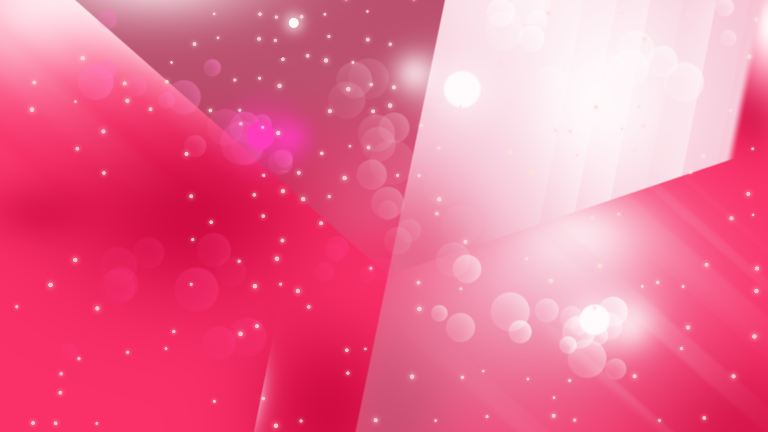
Give the GLSL for this background, as a WebGL 1 fragment shader.

```glsl
precision highp float;
uniform vec2 u_resolution;

// Positions use canvas height as the unit
const vec2 HUB = vec2(0.898, 0.363);
const vec2 CROWN = vec2(1.03, 1.0);
const vec2 DIAGONAL_TOP = vec2(0.174, 1.0);
const vec2 PANEL_CORNER = vec2(1.69, 0.63);
const vec2 PANEL_TOP = vec2(1.765, 1.0);
const vec3 HOT_PINK = vec3(0.98, 0.19, 0.41);
const vec3 CRIMSON = vec3(0.81, 0.04, 0.25);
const vec3 MAUVE = vec3(0.73, 0.31, 0.43);
const vec3 ROSE = vec3(0.91, 0.40, 0.55);
const vec3 BLUSH = vec3(0.96, 0.73, 0.81);
const vec3 MAGENTA = vec3(1.0, 0.24, 0.73);
const vec3 WHITE = vec3(1.0, 0.985, 0.99);
const float DOT_CELL = 0.052;

float hash(float n) { return fract(sin(n * 12.9898) * 43758.545); }
float hash2(vec2 p) { return hash(dot(p, vec2(1.0, 7.313)) + 3.1); }

float noise(float x) {
  float f = fract(x);
  return mix(hash(floor(x)), hash(floor(x) + 1.0), f * f * (3.0 - 2.0 * f));
}

float glow(vec2 p, vec2 center, vec2 radius) {
  vec2 d = (p - center) / radius;
  return exp(-dot(d, d));
}

// Signed distance to a line, positive on its left
float side(vec2 p, vec2 a, vec2 b) {
  vec2 n = normalize(b - a);
  return n.x * (p.y - a.y) - n.y * (p.x - a.x);
}

float edge(float d) {
  float w = 1.2 / u_resolution.y;
  return smoothstep(-w, w, d);
}

// Left half: crimson field, mauve sky and a diagonal light beam
vec3 leftField(vec2 p, float diagonal) {
  vec3 low = mix(HOT_PINK, CRIMSON, 0.95 * glow(p, vec2(0.44, 0.50), vec2(0.28, 0.20)));
  low = mix(low, CRIMSON, 0.95 * glow(p, vec2(0.76, 0.04), vec2(0.17, 0.22)));
  low = mix(low, CRIMSON, 0.6 * glow(p, vec2(0.10, 0.51), vec2(0.13, 0.07)));
  float streak = noise(diagonal * 26.0 + 4.0);
  low = mix(low, BLUSH, 0.25 * streak * smoothstep(0.45, 1.0, p.y));
  low = mix(low, WHITE, 0.85 * glow(p, vec2(0.08, 1.0), vec2(0.25, 0.18)));
  float fade = smoothstep(0.58, 1.0, p.y);
  low = mix(low, WHITE, 0.65 * fade * exp(-abs(diagonal) * 18.0));
  float slant = p.x - 0.60 - 0.2 * (p.y - 0.06);
  low = mix(low, BLUSH, 0.7 * edge(slant) * exp(-max(slant, 0.0) * 60.0)
    * glow(p, vec2(0.61, 0.07), vec2(0.08, 0.09)));
  vec3 sky = mix(CRIMSON, MAUVE, smoothstep(0.42, 0.85, p.y));
  sky = mix(sky, ROSE, 0.8 * glow(p, vec2(0.90, 0.50), vec2(0.24, 0.25)));
  sky = mix(sky, WHITE, 0.8 * glow(p, vec2(0.36, 1.05), vec2(0.25, 0.10)));
  vec3 color = mix(low, sky, edge(diagonal));
  return mix(color, HOT_PINK, 0.7 * glow(p, HUB, vec2(0.20, 0.12)));
}

// Lower right: pale rays fading into hot pink
vec3 rayField(vec2 p, float diagonal) {
  vec3 color = mix(HOT_PINK, CRIMSON, 0.8 * glow(p, vec2(1.72, 0.0), vec2(0.25, 0.17)));
  color = mix(color, CRIMSON, 0.7 * glow(p, vec2(1.74, 0.74), vec2(0.06, 0.09)));
  color = mix(color, ROSE, 0.9 * glow(p, vec2(1.10, 0.18), vec2(0.40, 0.30)));
  color = mix(color, MAUVE, 0.65 * glow(p, vec2(0.91, 0.04), vec2(0.13, 0.20)));
  color = mix(color, BLUSH, 0.95 * glow(p, vec2(1.28, 0.37), vec2(0.30, 0.20)));
  color = mix(color, WHITE, 0.75 * glow(p, vec2(1.34, 0.46), vec2(0.16, 0.10)));
  float ray = smoothstep(0.55, 0.95, noise(diagonal * 32.0));
  color = mix(color, BLUSH, 0.35 * ray * glow(p, vec2(1.43, 0.25), vec2(0.28, 0.30)));
  return mix(color, WHITE, glow(p, vec2(1.79, 0.94), vec2(0.08, 0.13)));
}

// Upper right: translucent panel with slanted folds
vec3 panelField(vec2 p) {
  vec3 color = mix(ROSE, BLUSH, smoothstep(0.06, 0.36, distance(p, HUB)));
  color = mix(color, WHITE, 0.95 * glow(p, vec2(1.38, 0.77), vec2(0.27, 0.28)));
  color = mix(color, WHITE, 0.6 * glow(p, vec2(1.20, 1.0), vec2(0.35, 0.16)));
  float fold = (p.x - 0.2 * p.y) * 13.0;
  float sheen = fract(fold) * hash(floor(fold)) * smoothstep(1.0, 0.94, fract(fold));
  return mix(color, WHITE, 0.45 * sheen * smoothstep(1.15, 1.35, p.x));
}

// Discs scattered around a segment, each lit from one side
vec3 bokeh(vec3 color, vec2 p, vec2 a, vec2 b, float spread, vec3 tint, float alpha, float seed) {
  for (int i = 0; i < 15; i++) {
    float n = seed + float(i) * 5.0;
    vec2 offset = vec2(hash(n + 1.0), hash(n + 2.0)) * 2.0 - 1.0;
    vec2 d = p - mix(a, b, (float(i) + hash(n)) / 15.0) - offset * spread;
    float radius = mix(0.016, 0.052, hash(n + 3.0));
    float r = length(d) / radius;
    float light = 0.45 + 0.4 * dot(d / radius, vec2(0.7, 0.5)) + 0.2 * r * r;
    float strength = alpha * mix(0.4, 1.0, hash(n + 4.0));
    color = mix(color, tint, edge(radius - length(d)) * strength * clamp(light, 0.15, 1.0));
  }
  return color;
}

// Fine sparkling dots on a jittered grid
float sparkles(vec2 p) {
  vec2 cell = floor(p / DOT_CELL);
  vec2 jitter = 0.25 + 0.5 * vec2(hash2(cell), hash2(cell + 31.0));
  float d = length(p - (cell + jitter) * DOT_CELL);
  float density = 0.22 + 0.4 * glow(p, vec2(0.68, 0.80), vec2(0.32, 0.25));
  float size = mix(0.002, 0.0045, hash2(cell + 57.0));
  float spark = smoothstep(size + 0.002, size - 0.001, d) + 0.35 * exp(-d * d / (size * size * 5.0));
  return spark * step(hash2(cell + 83.0), density);
}

vec3 orb(vec3 color, vec2 p, vec2 center, float radius, vec3 tint) {
  float d = distance(p, center);
  float core = smoothstep(radius, radius * 0.72, d);
  return mix(color, tint, max(core, 0.6 * exp(-d * d / (radius * radius * 3.0))));
}

void main() {
  vec2 p = gl_FragCoord.xy / u_resolution.y;
  p.x *= 16.0 * u_resolution.y / (9.0 * u_resolution.x);
  float diagonal = side(p, DIAGONAL_TOP, HUB);

  // Planes meeting at the hub
  float panel = edge(side(p, HUB, PANEL_CORNER))
    * smoothstep(-0.012, 0.012, side(p, PANEL_CORNER, PANEL_TOP));
  vec3 right = mix(rayField(p, diagonal), panelField(p), panel);
  vec3 color = mix(leftField(p, diagonal), right, edge(side(p, CROWN, HUB)));

  // Bokeh clusters
  color = bokeh(color, p, vec2(0.24, 0.90), vec2(0.70, 0.65), 0.09, vec3(1.0, 0.48, 0.76), 0.65, 11.0);
  color = bokeh(color, p, vec2(0.74, 0.80), vec2(1.05, 0.45), 0.11, BLUSH, 0.42, 117.0);
  color = bokeh(color, p, vec2(1.12, 0.90), vec2(1.66, 0.89), 0.10, WHITE, 0.75, 223.0);
  color = bokeh(color, p, vec2(1.03, 0.34), vec2(1.50, 0.22), 0.09, WHITE, 0.75, 331.0);
  color = bokeh(color, p, vec2(0.20, 0.30), vec2(0.86, 0.32), 0.12, vec3(1.0, 0.25, 0.55), 0.42, 439.0);

  // Bright orbs and sparkles
  color = orb(color, p, vec2(1.07, 0.793), 0.052, WHITE);
  color = orb(color, p, vec2(1.377, 0.26), 0.043, WHITE);
  color = mix(color, WHITE, 0.7 * glow(p, vec2(0.96, 0.83), vec2(0.05)));
  color = mix(color, WHITE, 0.7 * glow(p, vec2(1.46, 0.25), vec2(0.06)));
  color = orb(color, p, vec2(0.603, 0.686), 0.040, MAGENTA);
  color = mix(color, MAGENTA, 0.8 * glow(p, vec2(0.67, 0.68), vec2(0.045)));
  color = orb(color, p, vec2(0.68, 0.947), 0.014, WHITE);
  color = mix(color, vec3(1.0, 0.88, 0.87), min(sparkles(p), 1.0) * 0.85);
  gl_FragColor = vec4(color, 1.0);
}
```
